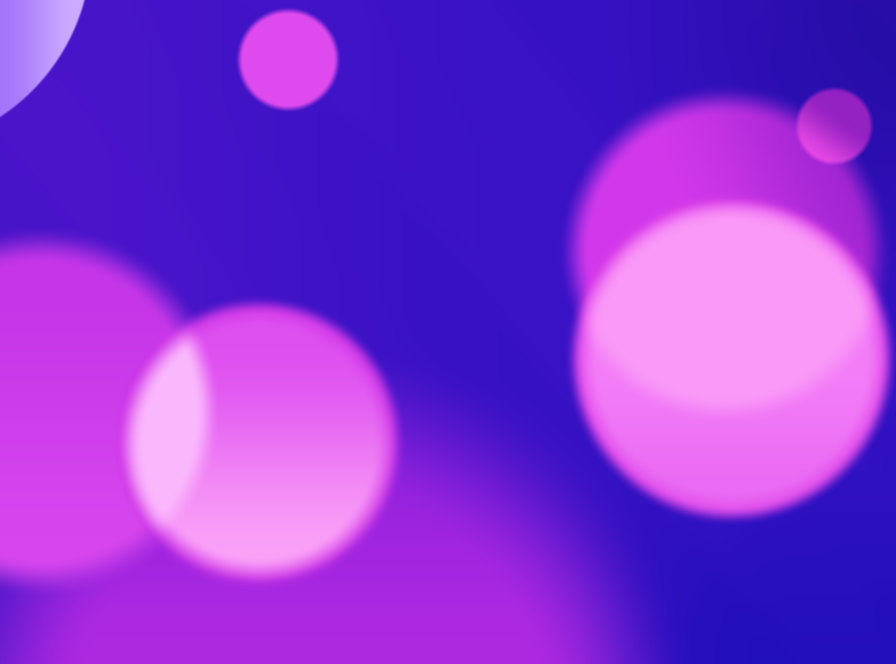
A Shadertoy shader for this background:

```glsl
// Soft out-of-focus light discs over a deep violet-blue backdrop.
// Each disc is a blurred distance function with a saturated rim and a pale
// core; where two discs cross, the product of their cores brightens the lens.

float hash(float n) { return fract(sin(n * 127.1) * 43758.5453); }

// Coverage of a disc: 1 inside, 0 outside, with an edge of the given blur
float disc(vec2 p, vec2 centre, float radius, float blur) {
    return 1.0 - smoothstep(radius - blur, radius + blur, length(p - centre));
}

// Smooth one-dimensional noise for the faint diagonal bands
float bands(float x) {
    float i = floor(x);
    return mix(hash(i), hash(i + 1.0), smoothstep(0.3, 0.7, x - i));
}

vec3 backdrop(vec2 p) {
    vec3 col = mix(vec3(0.29, 0.08, 0.79), vec3(0.225, 0.07, 0.77), smoothstep(0.1, 0.8, p.x));
    col = mix(col, vec3(0.15, 0.05, 0.65), smoothstep(0.85, 1.4, p.x) * smoothstep(0.4, 1.0, p.y));
    col = mix(col, vec3(0.14, 0.06, 0.74), smoothstep(0.8, 1.2, p.x) * smoothstep(0.5, 0.0, p.y));
    col += vec3(0.03, 0.008, 0.02) * (bands(dot(p, vec2(0.77, 0.64)) * 7.0) - 0.5);

    // Wide purple glow rising from the bottom edge
    vec3 glow = mix(vec3(0.68, 0.16, 0.88), vec3(0.58, 0.13, 0.87), smoothstep(0.0, 0.35, p.y));
    float reach = length(p - vec2(0.47, -0.09));
    return mix(col, glow, 1.0 - smoothstep(0.34, 0.59, reach));
}

void mainImage(out vec4 fragColor, in vec2 fragCoord) {
    // Height spans 0..1, width spans 0..1.352
    vec2 p = fragCoord / iResolution.xy * vec2(1.352, 1.0);
    vec3 rim = vec3(0.80, 0.20, 0.90);
    vec3 col = backdrop(p);

    // Left pair: a broad magenta disc behind a brighter one
    vec2 leftCentre = vec2(0.062, 0.380);
    vec2 midCentre = vec2(0.391, 0.333);
    vec3 leftFill = mix(vec3(0.84, 0.27, 0.93), vec3(0.77, 0.21, 0.91), smoothstep(0.15, 0.6, p.y));
    col = mix(col, leftFill, disc(p, leftCentre, 0.252, 0.030));

    float midCore = disc(p, midCentre, 0.194, 0.022);
    vec3 midFill = mix(vec3(0.98, 0.63, 0.97), vec3(0.87, 0.31, 0.94), smoothstep(0.15, 0.49, p.y));
    col = mix(col, rim, disc(p, midCentre, 0.208, 0.016));
    col = mix(col, midFill, midCore);
    col = mix(col, vec3(0.98, 0.72, 0.99), midCore * disc(p, leftCentre, 0.252, 0.020));

    // Right pair: a dim upper disc crossed by a bright lower one
    vec2 upperCentre = vec2(1.095, 0.621);
    vec2 lowerCentre = vec2(1.104, 0.460);
    vec3 upperFill = mix(vec3(0.82, 0.22, 0.92), vec3(0.62, 0.14, 0.82), smoothstep(1.0, 1.34, p.x + 0.4 * (p.y - 0.7)));
    col = mix(col, upperFill, disc(p, upperCentre, 0.229, 0.025));

    float lowerCore = disc(p, lowerCentre, 0.223, 0.022);
    vec3 lowerFill = mix(vec3(0.91, 0.41, 0.95), vec3(0.95, 0.49, 0.97), smoothstep(0.23, 0.45, p.y));
    col = mix(col, vec3(0.87, 0.26, 0.91), disc(p, lowerCentre, 0.237, 0.016));
    col = mix(col, lowerFill, lowerCore);
    col = mix(col, vec3(0.98, 0.60, 0.97), lowerCore * disc(p, upperCentre, 0.238, 0.022));

    // Two small sharper lights
    col = mix(col, vec3(0.87, 0.29, 0.93), disc(p, vec2(0.435, 0.910), 0.074, 0.006));
    vec2 smallCentre = vec2(1.259, 0.810);
    float lit = smoothstep(0.02, -0.06, dot(p - smallCentre, vec2(0.6, 0.8)));
    vec3 smallFill = mix(vec3(0.58, 0.13, 0.76), vec3(0.90, 0.28, 0.90), lit);
    col = mix(col, smallFill, disc(p, smallCentre, 0.056, 0.005));

    // Crisp lavender disc cut off by the upper left corner
    vec3 lavender = mix(vec3(0.64, 0.46, 0.98), vec3(0.80, 0.67, 1.0), smoothstep(0.0, 0.12, p.x));
    col = mix(col, lavender, disc(p, vec2(-0.167, 1.079), 0.305, 0.0025));

    fragColor = vec4(col, 1.0);
}
```
